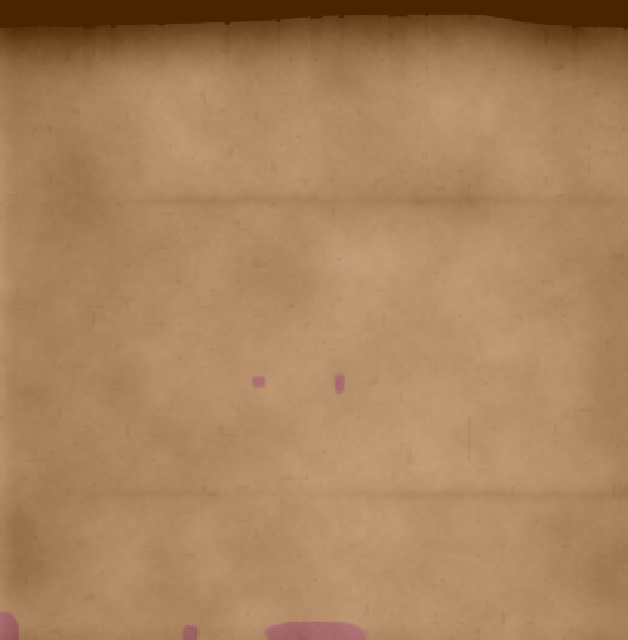
This texture is drawn by a Shadertoy shader. Its source:

```glsl
const float CELLS = 208.0;                        // mosaic cells per canvas height
const float PAPER_TONE = 0.706;
const vec3 PAPER_TINT = vec3(0.0, -0.15, -0.297); // added to the tone
const vec3 BLOT_TINT = vec3(-0.05, -0.287, -0.28);
const vec3 BAND_COLOR = vec3(0.29, 0.143, 0.0);
const float BAND_HEIGHT = 0.958;
const float BAND_ARCH = 0.02;
const float BURN_DEPTH = 0.29;
const float BURN_REACH = 0.054;
const float MOTTLE = 0.16;
const float GRAIN = 0.016;
const float CREASE_DEPTH = 0.04;

// Blots: centre, half size
const vec4 BLOTS[6] = vec4[6](
    vec4(0.405, 0.403, 0.012, 0.009),
    vec4(0.530, 0.398, 0.008, 0.017),
    vec4(0.530, 0.595, 0.003, 0.003),
    vec4(0.000, 0.000, 0.031, 0.046),
    vec4(0.298, 0.005, 0.011, 0.016),
    vec4(0.495, 0.000, 0.079, 0.029));

float hash(vec2 p) {
    vec3 q = fract(vec3(p.xyx) * 0.1031);
    q += dot(q, q.yzx + 33.33);
    return fract((q.x + q.y) * q.z);
}

float noise(vec2 p) {
    vec2 i = floor(p), f = fract(p);
    f = f * f * (3.0 - 2.0 * f);
    vec2 e = vec2(0.0, 1.0);
    return mix(mix(hash(i), hash(i + e.yx), f.x),
               mix(hash(i + e.xy), hash(i + e.yy), f.x), f.y);
}

float fbm(vec2 p) {
    float sum = 0.0, amp = 0.5;
    for (int i = 0; i < 5; i++) {
        sum += amp * noise(p);
        p = p * 2.03 + 17.3;
        amp *= 0.55;
    }
    return sum;
}

// Flat cells whose borders blend over one pixel
vec2 mosaic(vec2 p) {
    vec2 q = p * CELLS, border = floor(q + 0.5);
    float blend = min(CELLS / iResolution.y, 1.0);
    return (border + clamp((q - border) / blend, -0.5, 0.5)) / CELLS;
}

float bandEdge(float x) {
    float arch = smoothstep(0.1, 0.68, x) * (1.0 - smoothstep(0.72, 0.9, x));
    float nibs = 0.004 * smoothstep(0.72, 0.9, noise(vec2(x * 90.0, 3.0)));
    return BAND_HEIGHT + BAND_ARCH * arch - nibs + 0.003 * (noise(vec2(x * 16.0, 8.0)) - 0.5);
}

float crease(vec2 p, float height) {
    float d = p.y - height - 0.004 * (noise(vec2(p.x * 9.0, height * 50.0)) - 0.5);
    float line = exp(-d * d / 0.00006);
    float halo = 0.5 * exp(-d * d / 0.0006);
    float wear = smoothstep(0.25, 0.8, noise(vec2(p.x * 7.0, height * 90.0)));
    return (line * (0.3 + 0.4 * wear) + halo * wear) * smoothstep(0.05, 0.25, p.x);
}

float paperTone(vec2 p, float depth) {
    float tone = PAPER_TONE + MOTTLE * (fbm(p * 7.0 + 4.0) - 0.5);
    tone += GRAIN * (noise(p * 130.0) - 0.5) + 0.5 * GRAIN * (hash(floor(p * CELLS)) - 0.5);
    // Sparse dark flecks
    tone -= 0.025 * smoothstep(0.86, 0.97, noise(p * 75.0 + 31.0));
    // Worn sides and lower rim
    tone -= 0.07 * smoothstep(-0.015, 0.03, p.x) * (1.0 - smoothstep(0.06, 0.33, p.x));
    tone -= 0.045 * smoothstep(0.78, 0.98, p.x);
    tone -= 0.025 * (1.0 - smoothstep(0.0, 0.03, p.y));
    // Folds and scorched top
    tone -= CREASE_DEPTH * (crease(p, 0.687) + crease(p, 0.228));
    tone -= BURN_DEPTH * exp(-pow(max(depth, 0.0) / BURN_REACH, 1.5));
    return tone;
}

float blotMask(vec2 p) {
    float mask = 0.0, soft = 0.5 / CELLS;
    float ragged = 0.004 * (noise(p * 55.0) - 0.5);
    for (int i = 0; i < 6; i++) {
        vec2 halfSize = BLOTS[i].zw;
        vec2 q = abs(p - BLOTS[i].xy) / halfSize;
        float radius = pow(dot(q * q * q, vec2(1.0)), 1.0 / 3.0);
        float d = (radius - 1.0) * min(halfSize.x, halfSize.y) + ragged;
        mask = max(mask, 1.0 - smoothstep(-soft, soft, d));
    }
    return mask;
}

void mainImage(out vec4 fragColor, in vec2 fragCoord) {
    vec2 p = mosaic(fragCoord / iResolution.y);
    float depth = bandEdge(p.x) - p.y;
    float tone = paperTone(p, depth);

    vec3 color = tone + mix(PAPER_TINT, BLOT_TINT, blotMask(p));
    float band = 1.0 - smoothstep(-0.25 / CELLS, 0.25 / CELLS, depth);
    color = mix(color, BAND_COLOR, band);
    fragColor = vec4(clamp(color, 0.0, 1.0), 1.0);
}
```
